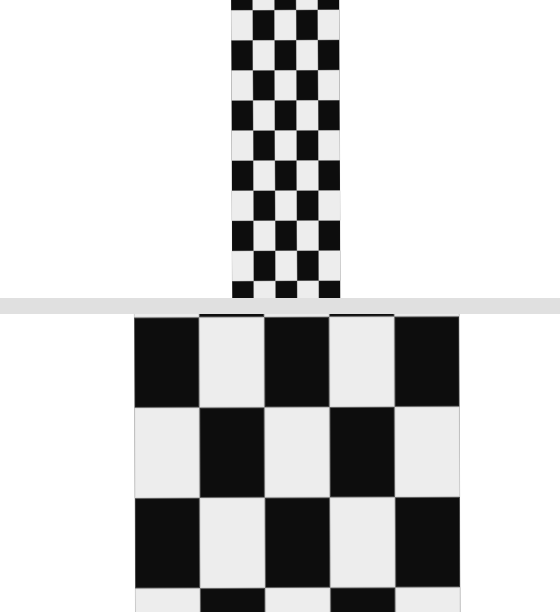
Top, the full canvas; bottom, a detail of the centre.
This pattern is drawn by a WebGL 1 fragment shader. Its source:

```glsl
precision mediump float;
// A vertical checkered ribbon, five cells wide, on a plain white ground.

uniform vec2 u_resolution;

// Lengths are fractions of the canvas height.
#define COLUMNS 5.0
#define CELL_SIZE vec2(0.0728, 0.1010)
#define RIBBON_LEFT 0.775
#define FIRST_ROW_TOP 0.0343
#define TILT 0.0037
#define SEAM_WIDTH 0.0022
#define SEAM_STRENGTH 0.35
#define GROUND_COLOR vec3(1.0)
#define LIGHT_COLOR vec3(0.928)
#define DARK_COLOR vec3(0.05)
#define SEAM_COLOR vec3(0.72)

// Distance to the nearest cell border along each axis.
vec2 borderDistance(vec2 p) {
  vec2 f = fract(p / CELL_SIZE);
  return min(f, 1.0 - f) * CELL_SIZE;
}

// Smoothed checker: 0 in light cells, 1 in dark cells.
float checker(vec2 p, float soft) {
  vec2 parity = mod(floor(p / CELL_SIZE), 2.0);
  vec2 wave = (1.0 - 2.0 * parity) * clamp(borderDistance(p) / soft, 0.0, 1.0);
  return 0.5 - 0.5 * wave.x * wave.y;
}

void main() {
  float pixel = 1.0 / u_resolution.y;
  float soft = 0.6 * pixel;

  // Ribbon space: origin at the first row's left corner, y downward.
  vec2 q = vec2(gl_FragCoord.x, u_resolution.y - gl_FragCoord.y) * pixel;
  q.x -= RIBBON_LEFT;
  vec2 p = vec2(q.x - TILT * q.y, q.y + TILT * q.x - FIRST_ROW_TOP);

  // Cells
  vec3 ribbon = mix(LIGHT_COLOR, DARK_COLOR, checker(p, soft));

  // Faint grey seams between cells
  vec2 d = borderDistance(p);
  float halfSeam = 0.5 * SEAM_WIDTH;
  float seam = 1.0 - smoothstep(halfSeam - soft, halfSeam + soft, min(d.x, d.y));
  ribbon = mix(ribbon, SEAM_COLOR, SEAM_STRENGTH * seam);

  // Ribbon sides
  float halfWidth = 0.5 * COLUMNS * CELL_SIZE.x;
  float side = abs(p.x - halfWidth) - halfWidth;
  float coverage = 1.0 - smoothstep(-soft, soft, side);

  gl_FragColor = vec4(mix(GROUND_COLOR, ribbon, coverage), 1.0);
}
```
